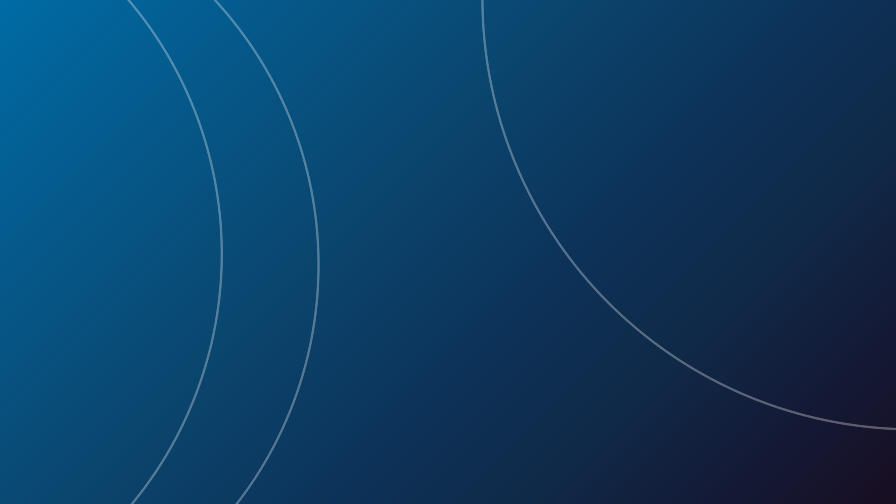
Give the GLSL for this background, as a WebGL 2 fragment shader.

```glsl
#version 300 es
precision highp float;
// Diagonal blue-to-midnight gradient crossed by three thin translucent arcs.

uniform vec2 u_resolution;
out vec4 fragColor;

// Piecewise linear ramp from bright blue to near-black plum
vec3 blueRamp(float t) {
  vec3 color = mix(vec3(0.0, 0.42, 0.645), vec3(0.04, 0.275, 0.435), clamp(t / 0.4, 0.0, 1.0));
  color = mix(color, vec3(0.05, 0.195, 0.345), clamp((t - 0.4) / 0.2, 0.0, 1.0));
  color = mix(color, vec3(0.06, 0.165, 0.285), clamp((t - 0.6) / 0.13, 0.0, 1.0));
  color = mix(color, vec3(0.075, 0.10, 0.21), clamp((t - 0.73) / 0.14, 0.0, 1.0));
  return mix(color, vec3(0.095, 0.055, 0.13), clamp((t - 0.87) / 0.13, 0.0, 1.0));
}

// Coverage of a thin circle outline, smoothed over one pixel
float ring(vec2 p, vec2 center, float radius) {
  float pixel = 1.0 / u_resolution.y;
  float edge = abs(length(p - center) - radius) - 0.0023;
  return 1.0 - smoothstep(-0.5 * pixel, 0.5 * pixel, edge);
}

void main() {
  // Canvas height is one unit
  vec2 p = gl_FragCoord.xy / u_resolution.y;
  float aspect = u_resolution.x / u_resolution.y;

  // Gradient runs at 45 degrees from the upper left to the lower right
  vec3 color = blueRamp((p.x + 1.0 - p.y) / (aspect + 1.0));

  // Two arcs on the left, one sweeping around the upper right corner
  float lines = ring(p, vec2(-0.339, 0.496), 0.779);
  lines = max(lines, ring(p, vec2(-0.142, 0.4745), 0.774));
  lines = max(lines, ring(p, vec2(1.8125, 1.0035), 0.8553));
  color = mix(color, vec3(1.0), 0.3 * lines);

  fragColor = vec4(color, 1.0);
}
```
